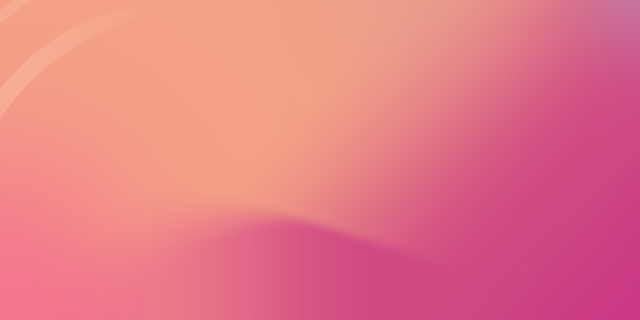
Write a Shadertoy shader that draws this background.

```glsl
// Warm abstract backdrop: peach to magenta gradient, a soft diagonal fold and pale arcs.

// Colours
const vec3 PEACH     = vec3(0.957, 0.635, 0.525);
const vec3 MAGENTA   = vec3(0.815, 0.290, 0.510);
const vec3 DEEP_PINK = vec3(0.795, 0.220, 0.520);
const vec3 CORAL     = vec3(0.920, 0.480, 0.535);
const vec3 ROSE      = vec3(0.955, 0.440, 0.560);
const vec3 HAZE      = vec3(0.850, 0.600, 0.590);
const vec3 LILAC     = vec3(0.740, 0.520, 0.680);
const vec3 ARC_LIGHT = vec3(0.975, 0.730, 0.630);

// Layout, in units of the canvas height
const vec2  SWEEP_AXIS   = vec2(0.74, -0.67);
const vec2  SWEEP_RANGE  = vec2(0.20, 1.00);
const vec2  FOLD_PEAK    = vec2(0.56, 0.460);
const float FOLD_SLOPE   = 0.315;
const float FOLD_ROUND   = 0.05;
const vec2  FOLD_SOFT    = vec2(0.40, 0.05);   // blur at the left, at the right
const vec2  ROSE_POS     = vec2(0.00, 0.12);
const vec2  HAZE_POS     = vec2(1.32, 1.05);
const vec2  LILAC_POS    = vec2(2.03, 1.03);
const vec2  OUTER_CENTER = vec2(0.529, 0.323);
const float OUTER_RADIUS = 0.661;
const vec2  INNER_CENTER = vec2(0.654, 0.180);
const float INNER_RADIUS = 0.794;
const vec2  CORNER_RING  = vec2(0.802, 0.833); // inner and outer radius

float glow(vec2 p, vec2 center, float radius) {
    vec2 q = (p - center) / radius;
    return exp(-dot(q, q));
}

// Antialiased coverage of a disc
float disc(vec2 p, vec2 center, float radius, float pixel) {
    return smoothstep(pixel, -pixel, length(p - center) - radius);
}

// Coverage below the fold: blurred on the left, crisp on the right
float foldMask(vec2 p) {
    float crest = FOLD_PEAK.y - FOLD_SLOPE * length(vec2(p.x - FOLD_PEAK.x, FOLD_ROUND));
    float blur = mix(FOLD_SOFT.x, FOLD_SOFT.y, smoothstep(0.3, 1.0, p.x));
    return smoothstep(0.0, blur, crest - p.y);
}

void mainImage(out vec4 fragColor, in vec2 fragCoord) {
    vec2 p = fragCoord / iResolution.y;
    float pixel = 1.0 / iResolution.y;

    // Diagonal sweep
    float sweep = dot(p, SWEEP_AXIS);
    vec3 magenta = mix(MAGENTA, DEEP_PINK, smoothstep(0.95, 1.5, sweep));
    vec3 color = mix(PEACH, magenta, smoothstep(SWEEP_RANGE.x, SWEEP_RANGE.y, sweep));

    // Shaded area under the fold
    vec3 shade = mix(CORAL, magenta, smoothstep(0.45, 1.2, p.x));
    color = mix(color, shade, foldMask(p));

    // Corner glows
    color = mix(color, ROSE, 0.80 * glow(p, ROSE_POS, 0.45));
    color = mix(color, HAZE, 0.35 * glow(p, HAZE_POS, 0.35));
    color = mix(color, LILAC, 0.65 * glow(p, LILAC_POS, 0.22));

    // Tapering crescent and the ring in the corner
    float crescent = disc(p, OUTER_CENTER, OUTER_RADIUS, pixel)
                   * (1.0 - disc(p, INNER_CENTER, INNER_RADIUS, pixel));
    crescent *= smoothstep(0.57, 0.0, p.x) * step(OUTER_CENTER.y, p.y);
    float ring = disc(p, OUTER_CENTER, CORNER_RING.y, pixel)
               - disc(p, OUTER_CENTER, CORNER_RING.x, pixel);
    ring *= step(p.x, 0.3) * step(0.8, p.y);
    color = mix(color, ARC_LIGHT, 0.55 * crescent + 0.45 * ring);

    fragColor = vec4(color, 1.0);
}
```
